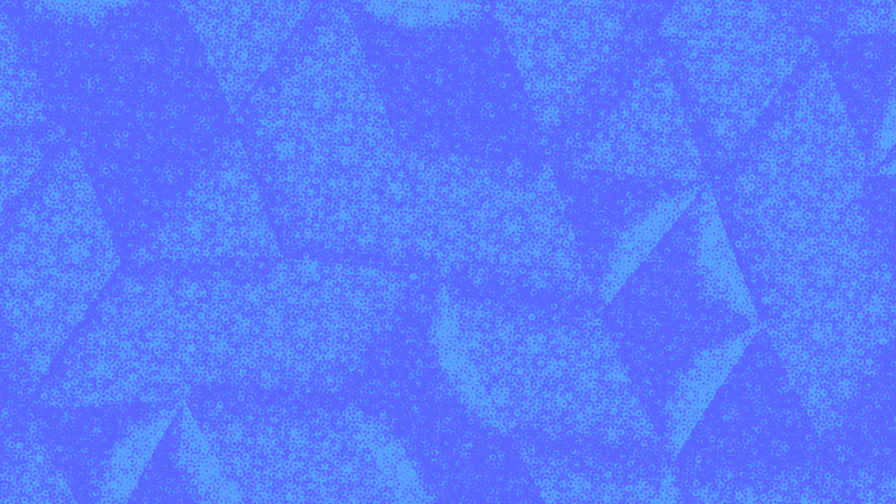
Give the GLSL for this pattern, as a Shadertoy shader.

```glsl
const vec3 BASE_COLOR = vec3(0.35, 0.395, 1.0);
const vec3 LIGHT_COLOR = vec3(0.35, 0.64, 1.0);
const float TRIANGLE_SIDE = 0.322;   // in canvas heights
const float TILT = 0.07;
const float WARP = 0.035;
const float RING_SIZE = 0.0083;      // finest wavelength
const float INFLATION = 2.618;       // scale step between rosette layers
const float RING_GAIN = 0.62;
const float STAR_GAIN = 0.32;
const float CLUSTER_GAIN = 0.26;
const float SPECK_SIZE = 0.0048;
const float SPECK_GAIN = 0.48;
const float DARK_DENSITY = 0.14;
const float FAN_DENSITY = 0.46;
const float CRESCENT_DENSITY = 0.71;
const float FAN_SHARE = 0.60;
const float CRESCENT_SHARE = 0.22;
const float CRESCENT_BULGE = 1.9;
const float SEAM_DENSITY = 0.7;      // part of the density kept on cell sides
const vec2 TONE_RANGE = vec2(0.05, 0.92);
const int WAVES = 6;
const float PI = 3.14159;

float hash(vec2 p) {
    vec3 q = fract(p.xyx * 0.1031);
    q += dot(q, q.yzx + 33.33);
    return fract((q.x + q.y) * q.z);
}

mat2 rotation(float angle) {
    float c = cos(angle), s = sin(angle);
    return mat2(c, s, -s, c);
}

// Smooth value noise, -0.5 to 0.5
float specks(vec2 p) {
    vec2 id = floor(p), f = smoothstep(0.0, 1.0, fract(p));
    float low = mix(hash(id), hash(id + vec2(1, 0)), f.x);
    float high = mix(hash(id + vec2(0, 1)), hash(id + vec2(1, 1)), f.x);
    return mix(low, high, f.y) - 0.5;
}

// Twelvefold quasicrystal: mean of plane waves, 1 at a rosette centre
float rosettes(vec2 p, float wavelength) {
    float sum = 0.0;
    for (int i = 0; i < WAVES; i++) {
        float angle = PI * float(i) / float(WAVES);
        sum += cos(2.0 * PI * dot(p, vec2(cos(angle), sin(angle))) / wavelength);
    }
    return sum / float(WAVES);
}

// Triangle mosaic of fans, crescents and quiet cells
float mosaicDensity(vec2 p) {
    p += WARP * sin(4.1 * p.yx + vec2(0.6, 2.3));
    vec2 g = rotation(TILT) * p / TRIANGLE_SIDE + vec2(7.3, 5.4);
    vec2 skewed = vec2(g.x - g.y / sqrt(3.0), g.y * 2.0 / sqrt(3.0));
    vec2 id = floor(skewed), f = fract(skewed);
    float upper = step(1.0, f.x + f.y);
    f = mix(f, 1.0 - f, upper);
    vec3 bary = vec3(f, 1.0 - f.x - f.y);

    // Random choice of the apex corner
    float turn = hash(id + vec2(17.0 + 31.0 * upper, 5.0));
    if (turn < 0.333) bary = bary.yzx;
    else if (turn < 0.667) bary = bary.zxy;

    // Evenly spread choice of the cell kind
    float kind = fract(id.x * 0.618 + id.y * 0.414 + upper * 0.5
                       + 0.25 * hash(id + 40.0 * upper));
    if (kind < FAN_SHARE) {
        float sides = smoothstep(0.0, 0.015, min(bary.x, bary.y));
        float frayedBase = smoothstep(-0.04, 0.28, bary.z);
        return mix(DARK_DENSITY, FAN_DENSITY,
                   mix(SEAM_DENSITY, 1.0, sides) * frayedBase);
    }
    if (kind < FAN_SHARE + CRESCENT_SHARE) {
        float arc = CRESCENT_BULGE * bary.x * bary.y - bary.z;
        float chord = smoothstep(0.0, 0.015, bary.z);
        return mix(DARK_DENSITY, CRESCENT_DENSITY,
                   mix(SEAM_DENSITY, 1.0, chord) * smoothstep(-0.16, 0.18, arc));
    }
    return DARK_DENSITY;
}

void mainImage(out vec4 fragColor, in vec2 fragCoord) {
    vec2 p = fragCoord / iResolution.y;
    vec2 q = rotation(TILT) * (p + vec2(0.83, 1.37));

    // Fade the rings when they become too small to resolve
    float pixel = 1.0 / iResolution.y;
    float visible = 1.0 - smoothstep(0.45, 0.9, pixel / RING_SIZE);

    // Rings, specks, stars and star clusters fray the mosaic
    float tone = mosaicDensity(p);
    tone -= RING_GAIN * visible * rosettes(q, RING_SIZE);
    tone += SPECK_GAIN * visible * specks(q / SPECK_SIZE);
    tone += STAR_GAIN * rosettes(q, RING_SIZE * INFLATION);
    tone += CLUSTER_GAIN * rosettes(q, RING_SIZE * INFLATION * INFLATION);

    float light = smoothstep(TONE_RANGE.x, TONE_RANGE.y, tone);
    fragColor = vec4(mix(BASE_COLOR, LIGHT_COLOR, light), 1.0);
}
```
